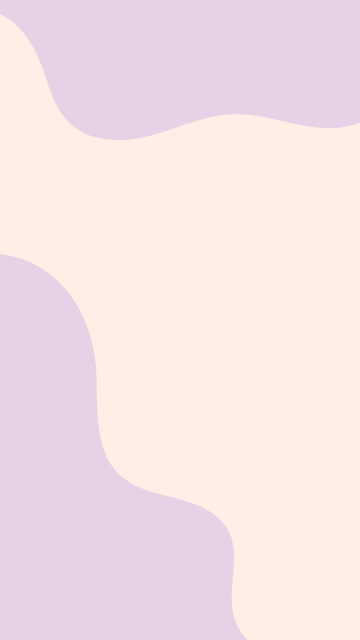
Reproduce this background procedurally as a Shadertoy shader.

```glsl
const vec3 CREAM = vec3(1.0, 0.933, 0.898);
const vec3 LILAC = vec3(0.906, 0.820, 0.902);
const vec2 GRID = vec2(432.0, 768.0);   // canvas size in layout units
const int BISECTIONS = 18;
const int TOP_SPANS = 4;
const int LOW_SPANS = 6;

// Chained cubic control points: (along, height), ascending along the axis
const vec2 TOP_WAVE[13] = vec2[13](
    vec2(0, 751), vec2(25, 739), vec2(42, 715),
    vec2(55, 675), vec2(68, 634), vec2(84, 600),
    vec2(143, 600), vec2(193, 600), vec2(233, 631),
    vec2(284, 631), vec2(334, 631), vec2(382, 601),
    vec2(432, 621));

// The lower wave runs up the canvas, so its axis is vertical
const vec2 LOW_WAVE[19] = vec2[19](
    vec2(0, 297), vec2(13, 284), vec2(30, 278),
    vec2(50, 278), vec2(66, 278), vec2(82, 281),
    vec2(100, 281), vec2(148, 281), vec2(163, 243),
    vec2(173, 200), vec2(178, 180), vec2(183, 161),
    vec2(197, 145), vec2(220, 118), vec2(263, 116),
    vec2(308, 116), vec2(400, 116), vec2(457, 62),
    vec2(463, 0));

vec2 bezier(vec2 a, vec2 b, vec2 c, vec2 d, float t) {
    float s = 1.0 - t;
    return s * s * s * a + 3.0 * s * t * (s * b + t * c) + t * t * t * d;
}

vec2 bezierTangent(vec2 a, vec2 b, vec2 c, vec2 d, float t) {
    float s = 1.0 - t;
    return s * s * (b - a) + 2.0 * s * t * (c - b) + t * t * (d - c);
}

// Approximate signed distance, positive above the curve
float curveDistance(vec2 p, vec2 a, vec2 b, vec2 c, vec2 d) {
    float lo = 0.0, hi = 1.0;
    for (int i = 0; i < BISECTIONS; i++) {
        float mid = 0.5 * (lo + hi);
        if (bezier(a, b, c, d, mid).x < p.x) lo = mid;
        else hi = mid;
    }
    float t = 0.5 * (lo + hi);
    vec2 tangent = normalize(bezierTangent(a, b, c, d, t));
    return dot(p - bezier(a, b, c, d, t), vec2(-tangent.y, tangent.x));
}

float topDistance(vec2 p) {
    int k = 0;
    for (int i = 1; i < TOP_SPANS; i++)
        if (p.x >= TOP_WAVE[3 * i].x) k = 3 * i;
    return curveDistance(p, TOP_WAVE[k], TOP_WAVE[k + 1], TOP_WAVE[k + 2], TOP_WAVE[k + 3]);
}

float lowDistance(vec2 p) {
    int k = 0;
    for (int i = 1; i < LOW_SPANS; i++)
        if (p.x >= LOW_WAVE[3 * i].x) k = 3 * i;
    return curveDistance(p, LOW_WAVE[k], LOW_WAVE[k + 1], LOW_WAVE[k + 2], LOW_WAVE[k + 3]);
}

void mainImage(out vec4 fragColor, in vec2 fragCoord) {
    vec2 p = fragCoord / iResolution.xy * GRID;
    float pixel = GRID.y / iResolution.y;

    // Lilac lies above the top wave and left of the lower one
    float inside = max(topDistance(p), -lowDistance(p.yx));
    float cover = clamp(inside / pixel + 0.5, 0.0, 1.0);
    fragColor = vec4(mix(CREAM, LILAC, cover), 1.0);
}
```
